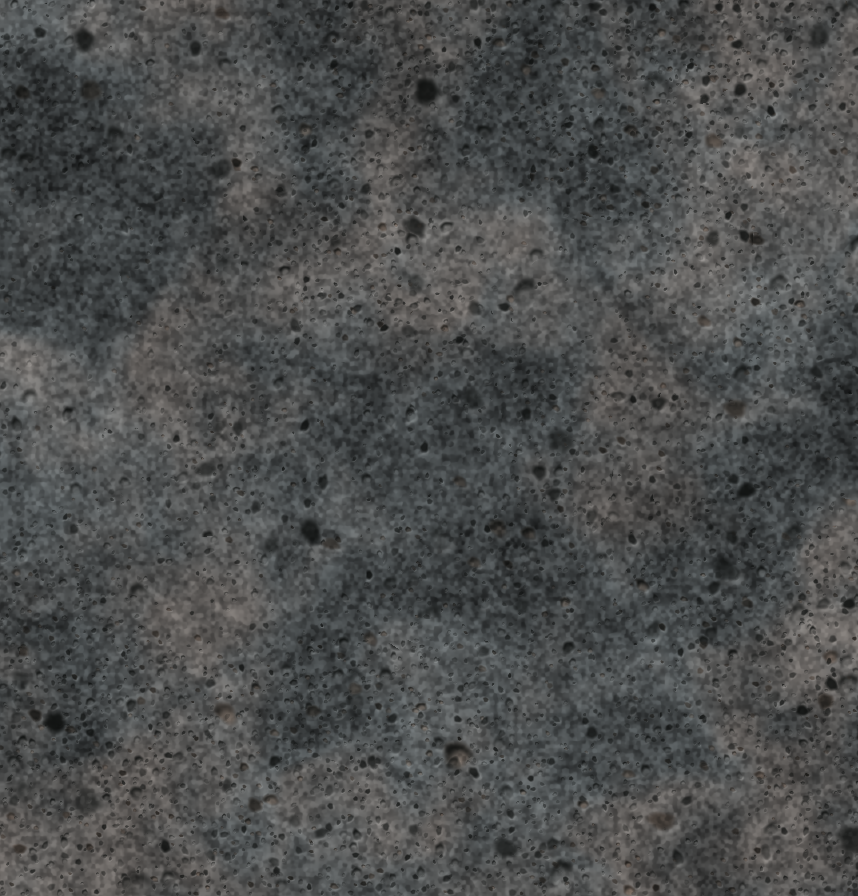
Write a WebGL 1 fragment shader that draws this texture.

```glsl
precision highp float;
// Dark weathered stone: cool and warm grey clouds, fine grain and scattered shaded pits.

uniform vec2 u_resolution;

vec2 hash2(vec2 cell) {
  vec3 h = fract(cell.xyx * vec3(0.1031, 0.1030, 0.0973));
  h += dot(h, h.yzx + 33.33);
  return fract((h.xx + h.yz) * h.zy);
}

// Soft cellular noise: random values blended around jittered points, mean 0.
float softCells(vec2 p, float seed) {
  vec2 cell = floor(p), local = fract(p);
  float total = 0.0, weights = 0.0;
  for (int j = -1; j <= 1; j++) {
    for (int i = -1; i <= 1; i++) {
      vec2 offset = vec2(float(i), float(j));
      vec2 id = cell + offset + seed;
      vec2 d = offset + 0.2 + 0.6 * hash2(id) - local;
      float w = exp(-5.0 * dot(d, d));
      total += w * hash2(id + 57.0).x;
      weights += w;
    }
  }
  return total / weights - 0.5;
}

// Irregular hollows: x = shadow, y = lit rim or floor, z = rust.
vec3 pits(vec2 p, float density, float minRadius, float maxRadius, float seed) {
  vec2 cell = floor(p), local = fract(p);
  vec3 result = vec3(0.0);
  for (int j = -1; j <= 1; j++) {
    for (int i = -1; i <= 1; i++) {
      vec2 offset = vec2(float(i), float(j));
      vec2 id = cell + offset + seed;
      vec2 kind = hash2(id + 19.0);
      vec2 form = hash2(id + 83.0);
      vec2 look = hash2(id + 131.0);
      float present = step(kind.x, density);
      float radius = mix(minRadius, maxRadius, kind.y);
      vec2 q = (local - offset - 0.1 - 0.8 * hash2(id)) / radius;

      // Turned, stretched outline with a wavy edge
      float turn = 6.283 * form.x;
      vec2 axis = vec2(cos(turn), sin(turn));
      vec2 e = vec2(dot(q, axis), dot(q, vec2(-axis.y, axis.x)));
      e.y *= 1.0 + 0.6 * form.y;
      float angle = atan(e.y, e.x + 0.0001);
      float d = length(e) * (1.0 + 0.07 * sin(3.0 * angle + 9.0 * look.x)
                                 + 0.04 * sin(5.0 * angle + 7.0 * look.y));

      // The upper left wall is in shade, the lower right floor catches light
      float hole = smoothstep(1.15, 0.5, d);
      float floorLit = smoothstep(1.0, 0.35, length(q - vec2(0.15, -0.45)));
      float hollow = smoothstep(0.25, 0.8, look.x);
      float shade = hole * (1.0 - 0.85 * hollow * floorLit) * mix(0.45, 1.0, look.y);
      float rim = smoothstep(0.75, 1.1, d) * smoothstep(1.7, 1.1, d)
                * smoothstep(0.3, 1.0, dot(q, vec2(0.35, -0.9)));
      float lit = rim * form.y + 0.5 * hole * floorLit * hollow;
      float rust = hole * step(0.85, form.x);
      result = max(result, present * vec3(shade, lit, rust));
    }
  }
  return result;
}

void main() {
  vec2 p = gl_FragCoord.xy / u_resolution.y;

  // Broad stains, with edges bent by layered sines
  vec2 bent = p + 0.012 * vec2(sin(23.0 * p.y + 2.0 * sin(17.0 * p.x)),
                               sin(27.0 * p.x + 2.0 * sin(19.0 * p.y)));
  float cloud = 0.55 * softCells(bent * 6.5, 3.0) + 0.45 * softCells(bent * 13.0, 41.0)
              + 0.3 * softCells(bent * 34.0, 77.0);
  float warmth = 0.5 * softCells(bent * 7.5, 211.0) + 0.35 * softCells(bent * 19.0, 223.0)
               + 0.8 * cloud;

  // Fine mineral grain
  float grain = 0.6 * softCells(p * 110.0, 11.0) + 0.8 * softCells(p * 225.0, 29.0);

  float tone = 0.302 + 0.26 * cloud + 0.19 * grain;
  vec3 tint = mix(vec3(0.95, 1.01, 1.03), vec3(1.04, 1.0, 0.97),
                  smoothstep(-0.25, 0.5, warmth));
  vec3 color = tone * tint;

  // Pits from wide craters down to pinholes, crowding in patches
  float crowd = softCells(p * 7.0, 307.0);
  vec3 large = pits(p * 14.0, 0.3, 0.12, 0.25, 5.0);
  vec3 medium = pits(p * 31.0, 0.34 + 0.6 * crowd, 0.13, 0.3, 61.0);
  vec3 small = pits(p * 62.0, 0.36 + 0.7 * crowd, 0.14, 0.34, 151.0);
  vec3 pinholes = pits(p * 108.0, 0.28 + 0.4 * crowd, 0.2, 0.4, 251.0);
  vec3 marks = max(max(large, medium), max(0.85 * small, 0.65 * pinholes));

  color += 0.12 * marks.y * vec3(1.0, 0.99, 0.97);
  color = mix(color, color * vec3(1.15, 0.95, 0.82), 0.5 * marks.z);
  color = mix(color, vec3(0.045, 0.052, 0.048), 0.86 * marks.x);

  gl_FragColor = vec4(clamp(color, 0.0, 1.0), 1.0);
}
```
